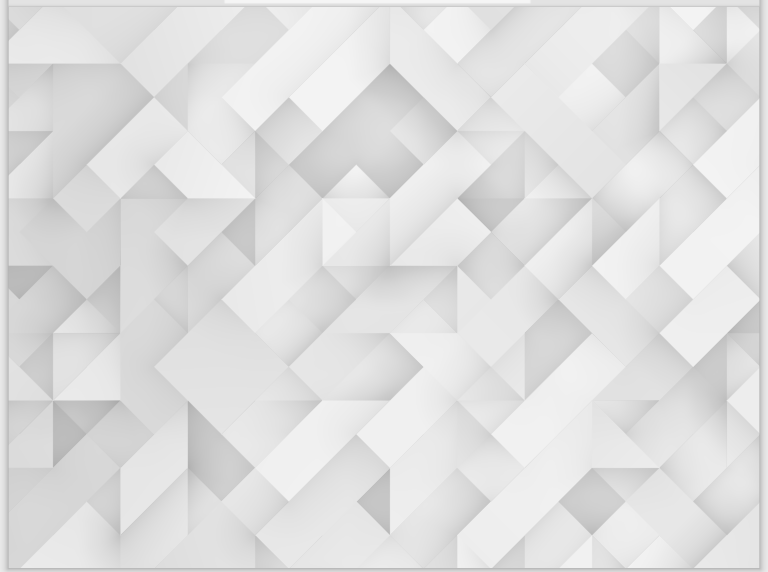
Reproduce this background procedurally as a Shadertoy shader.

```glsl
// Layered pale paper strips on a diagonal lattice, with soft shadows and a thin frame.
#define CELL 0.1178          // lattice period, in canvas heights
#define ORIGIN vec2(0.0927, 0.771)
#define LAYERS 3
#define DENSITY 0.31         // share of lattice cells that start a strip
#define FACE_DARK 0.878
#define FACE_LIGHT 0.954
#define FLOOR_TONE 0.865
#define SHADOW 0.095         // deepest shadow of one strip
#define FALLOFF 2.8          // shadow decay per lattice unit
#define FALLING_SHARE 0.3    // share of strips that run down to the right
#define SIDE_MARGIN 0.015

const float TOP_MARGIN = 0.012;
const float BOTTOM_MARGIN = 0.007;

float hash(vec2 cell, float seed) {
    return fract(sin(dot(cell, vec2(127.1, 311.7)) + seed * 74.7) * 43758.5453);
}

bool isEven(float n) {
    return mod(n, 2.0) < 0.5;
}

float boxDistance(vec2 p, vec2 size) {
    vec2 d = abs(p - 0.5 * size) - 0.5 * size;
    return length(max(d, 0.0)) + min(max(d.x, d.y), 0.0);
}

// Strip whose ends may be cut upright or level, only along whole lattice lines.
float stripDistance(vec2 p, vec2 size, vec2 anchor, float seed) {
    float d = boxDistance(p, size);
    float parity = anchor.x + anchor.y;
    bool flipFar = hash(anchor, seed + 5.0) < 0.5;
    bool flipNear = hash(anchor, seed + 6.0) < 0.5;
    float farSide = flipFar ? size.y - p.y : p.y;
    float nearSide = flipNear ? size.y - p.y : p.y;
    if (isEven(parity + size.x + (flipFar ? size.y : 0.0)))
        d = max(d, (p.x + farSide - size.x) * 0.7071);
    if (size.x > size.y && isEven(parity + (flipNear ? size.y : 0.0)))
        d = max(d, (nearSide - p.x) * 0.7071);
    return d;
}

// Paints the strips from the lowest layer to the highest.
float paperTone(vec2 p, float pixel) {
    vec2 q = (p - ORIGIN) / CELL;
    vec2 uv = vec2(q.x + q.y, q.x - q.y);
    vec2 base = floor(uv);
    float blur = 0.8 * pixel * 1.4142 / CELL;
    float tone = FLOOR_TONE;
    for (int layer = 0; layer < LAYERS; layer++)
    for (int i = -4; i <= 1; i++)
    for (int j = -4; j <= 1; j++) {
        vec2 anchor = base + vec2(i, j);
        float seed = float(layer) * 11.0 + 1.0;
        if (hash(anchor, seed) > DENSITY) continue;

        // Random size and direction
        vec2 local = uv - anchor;
        if (hash(anchor, seed + 1.0) < FALLING_SHARE) local = local.yx;
        float width = hash(anchor, seed + 2.0) < 0.28 ? 2.0 : 1.0;
        float span = 2.0 + floor(hash(anchor, seed + 3.0) * 2.99);
        vec2 size = vec2(span, width);
        float d = stripDistance(local, size, anchor, seed);

        // Shadow is stronger on one long side
        float across = clamp(local.y / width, 0.0, 1.0);
        float side = hash(anchor, seed + 7.0) < 0.5 ? across : 1.0 - across;
        float depth = SHADOW * mix(0.2, 1.0, side) * mix(0.4, 1.0, hash(anchor, seed + 8.0));
        float fade = 1.0 - smoothstep(0.6, 1.0, d);
        tone *= 1.0 - depth * fade * exp(-FALLOFF * max(d, 0.0));

        // Face with a slight slope of light
        float slope = (hash(anchor, seed + 9.0) - 0.5) * (local.x / span - 0.5);
        float face = mix(FACE_DARK, FACE_LIGHT, hash(anchor, seed + 4.0)) + 0.06 * slope;
        tone = mix(tone, face, 1.0 - smoothstep(-blur, blur, d));
    }
    // Keeps piled shadows pale and lights the middle and right
    tone = max(tone, mix(0.79, tone, 0.6));
    return min(tone * mix(0.955, 1.012, smoothstep(0.0, 0.65, p.x)), 0.952);
}

void mainImage(out vec4 fragColor, in vec2 fragCoord) {
    vec2 p = fragCoord / iResolution.y;
    float aspect = iResolution.x / iResolution.y;
    float pixel = 1.0 / iResolution.y;
    float tone = paperTone(p, pixel);

    // Outer margin with the shadow of the panel
    vec2 low = vec2(SIDE_MARGIN, BOTTOM_MARGIN);
    vec2 high = vec2(aspect - SIDE_MARGIN, 1.0);
    float panel = boxDistance(p - low, high - low);
    float margin = 0.94 - 0.24 * exp(-150.0 * max(panel, 0.0));
    tone = mix(tone, margin, smoothstep(-0.5 * pixel, 0.5 * pixel, panel));

    // Top strip with a pale field and a thin lower line
    float above = p.y - (1.0 - TOP_MARGIN);
    float field = (1.0 - smoothstep(0.265, 0.27, abs(p.x - 0.66))) * smoothstep(0.005, 0.007, above);
    float bar = mix(0.89, 0.96, field) - 0.15 * exp(-max(above, 0.0) * 600.0);
    float inside = 1.0 - smoothstep(-0.5 * pixel, 0.5 * pixel, panel);
    tone = mix(tone, bar, inside * smoothstep(-0.5 * pixel, 0.5 * pixel, above));

    fragColor = vec4(vec3(tone), 1.0);
}
```
